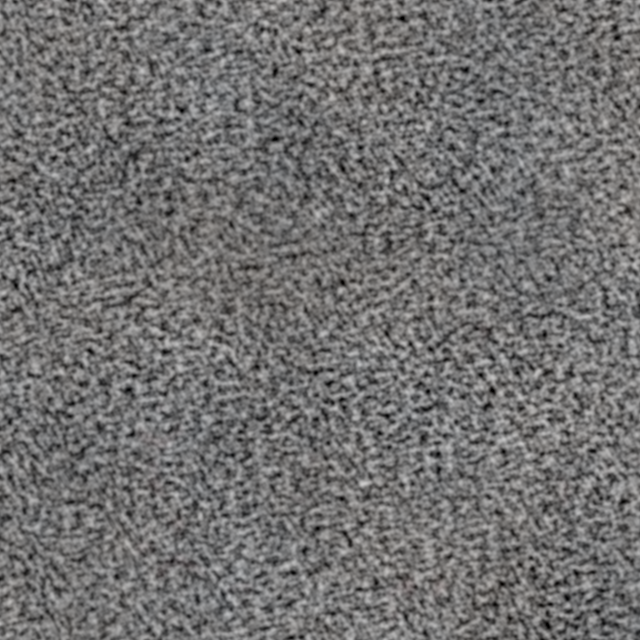
Reproduce this texture procedurally as a WebGL 2 fragment shader.

```glsl
#version 300 es
precision highp float;
// Worn grey felt-like surface of short, tangled light and dark strands.
// Two stretched layers of gradient noise trade places across the canvas to turn
// the strands, a finer layer breaks them up, and slow noise adds faint tints.

uniform vec2 u_resolution;
out vec4 fragColor;

const vec2  STRAND_CELLS   = vec2(58.0, 98.0);  // cells per canvas, along and across
const float FINE_CELLS     = 128.0;
const float FINE_WEIGHT    = 0.6;
const float FLAT_ANGLE     = 0.13;              // radians
const float STEEP_ANGLE    = -0.95;
const float TURN_CELLS     = 9.0;               // size of regions sharing a direction
const float MEAN_TONE      = 0.444;
const float CONTRAST       = 0.103;
const float DARK_SKEW      = 0.06;              // deepens shadows, holds back lights
const float NOISE_VARIANCE = 0.0466;            // of one gradient noise layer
const float MOTTLE         = 0.065;
const vec3  NEUTRAL_TINT   = vec3(0.003, 0.0, -0.001);
const vec3  WARM_TINT      = vec3(0.011, 0.0, -0.011);
const vec3  STAIN_TINT     = vec3(-0.035, -0.06, -0.055);

// Integer hash giving a unit gradient for each lattice point
vec2 latticeGradient(ivec2 cell, uint seed) {
    uint h = uint(cell.x) * 0x9E3779B1u ^ uint(cell.y) * 0x85EBCA77u ^ seed * 0xC2B2AE3Du;
    h ^= h >> 15;
    h *= 0x2C1B3C6Du;
    h ^= h >> 12;
    h *= 0x297A2D39u;
    h ^= h >> 15;
    float angle = float(h & 0xFFFFu) / 65536.0 * 6.28319;
    return vec2(cos(angle), sin(angle));
}

float gradientNoise(vec2 p, uint seed) {
    ivec2 cell = ivec2(floor(p));
    vec2 f = fract(p);
    vec2 w = f * f * f * (f * (f * 6.0 - 15.0) + 10.0);
    float a = dot(latticeGradient(cell, seed), f);
    float b = dot(latticeGradient(cell + ivec2(1, 0), seed), f - vec2(1.0, 0.0));
    float c = dot(latticeGradient(cell + ivec2(0, 1), seed), f - vec2(0.0, 1.0));
    float d = dot(latticeGradient(cell + ivec2(1, 1), seed), f - vec2(1.0, 1.0));
    return mix(mix(a, b, w.x), mix(c, d, w.x), w.y);
}

vec2 rotate(vec2 p, float angle) {
    float c = cos(angle), s = sin(angle);
    return vec2(c * p.x + s * p.y, c * p.y - s * p.x);
}

// Strand height with zero mean and unit variance
float strands(vec2 uv) {
    float turn = 0.65 + 2.0 * gradientNoise(uv * TURN_CELLS, 11u);
    float flatLayer = gradientNoise(rotate(uv, FLAT_ANGLE) * STRAND_CELLS, 1u);
    float steepLayer = gradientNoise(rotate(uv, STEEP_ANGLE) * STRAND_CELLS, 2u);
    float fineLayer = gradientNoise(rotate(uv, 0.5) * FINE_CELLS, 3u);
    float height = cos(turn) * flatLayer + sin(turn) * steepLayer + FINE_WEIGHT * fineLayer;
    return height / sqrt(NOISE_VARIANCE * (1.0 + FINE_WEIGHT * FINE_WEIGHT));
}

// Slow light and dark areas over several sizes
float mottling(vec2 uv) {
    float sum = gradientNoise(uv * 3.0 + 0.4, 31u);
    sum += 0.7 * gradientNoise(rotate(uv, 0.6) * 9.0, 32u);
    return sum + 0.7 * gradientNoise(rotate(uv, 0.3) * 26.0, 33u);
}

void main() {
    vec2 uv = gl_FragCoord.xy / u_resolution.y;

    // Strand tone, with contrast drifting slowly
    float height = strands(uv);
    float skewed = height - DARK_SKEW * (height * height - 1.0);
    float contrast = CONTRAST * (1.0 + 0.3 * gradientNoise(uv * 4.0, 21u));
    float tone = MEAN_TONE + contrast * skewed + MOTTLE * mottling(uv);

    // Warm and cool drifts, and a few dark reddish stains
    float warmth = gradientNoise(uv * 4.5, 41u) + 0.8 * gradientNoise(uv * 24.0, 42u);
    float stainField = gradientNoise(uv * 6.0, 51u) + 0.4 * gradientNoise(uv * 30.0, 52u);
    float stain = smoothstep(0.38, 0.7, stainField);
    vec3 color = vec3(tone) + NEUTRAL_TINT + WARM_TINT * warmth + STAIN_TINT * stain;

    fragColor = vec4(clamp(color, 0.0, 1.0), 1.0);
}
```
